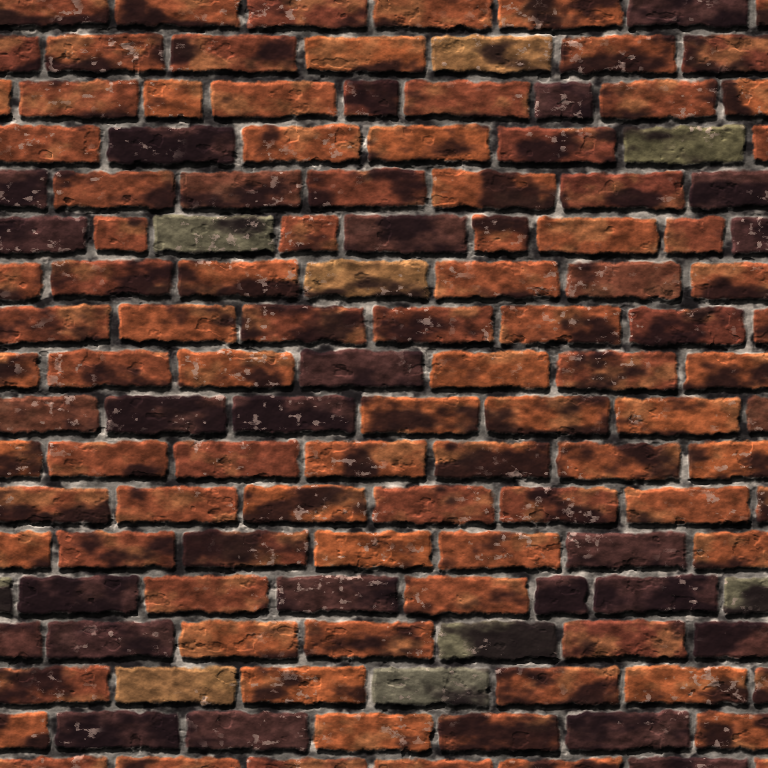
Give the GLSL for this texture, as a Shadertoy shader.

```glsl
// Weathered brick wall: 17 courses of six stretchers, with a few courses that
// alternate headers and stretchers. Each brick is a rounded box roughened by
// tiling noise, tinted by a hash of its index and lit from the upper left.

float hash(vec2 p) {
    vec3 q = fract(p.xyx * .1031);
    q += dot(q, q.yzx + 33.33);
    return fract((q.x + q.y) * q.z);
}

// Value noise that tiles over the unit square for whole-number freq
float noise(vec2 uv, vec2 freq) {
    vec2 p = uv * freq, i = floor(p), f = fract(p);
    f = f * f * (3. - 2. * f);
    vec2 a = mod(i, freq) + freq, b = mod(i + 1., freq) + freq;
    return mix(mix(hash(a), hash(vec2(b.x, a.y)), f.x),
               mix(hash(vec2(a.x, b.y)), hash(b), f.x), f.y);
}

float fbm(vec2 uv, vec2 freq) {
    float sum = 0., amp = .533;
    for (int i = 0; i < 4; i++) {
        sum += amp * noise(uv, freq);
        freq *= 2.;
        amp *= .5;
    }
    return sum;
}

// xy: offset from brick centre in course heights, z: half length, w: brick id
vec4 brickAt(vec2 uv) {
    float y = (1. - uv.y) * 17. + .32 + .1 * (noise(uv, vec2(7, 5)) - .5);
    float row = mod(floor(y), 17.);
    float x = uv.x + .014 * (noise(vec2(uv.x, (row + .5) / 17.), vec2(9, 17)) - .5);

    // Courses of stretchers, shifted about half a brick on alternate rows
    float odd = row < 2. ? 1. - row : mod(row, 2.);
    float shift = row == 13. ? .13 : .36 + .49 * odd + .12 * (hash(vec2(row, 3)) - .5);
    float u = x * 6. - shift;
    float index = mod(floor(u), 6.), along = fract(u), size = 1. / 6.;

    // Courses of alternating headers and stretchers
    bool mixedEnd = row == 13. && (x > .689 || x < .022);
    if (row == 2. || row == 5. || mixedEnd) {
        u = x * 4. - (row == 5. ? .45 : .755);
        float f = fract(u);
        bool header = f < 1. / 3.;
        index = 8. + 2. * mod(floor(u), 4.) + (header ? 0. : 1.);
        along = header ? f * 3. : f * 1.5 - .5;
        size = header ? 1. / 12. : 1. / 6.;
    }
    return vec4((along - .5) * size * 17., .5 - fract(y), size * 8.5, index + 20. * row);
}

// Signed distance to the ragged brick outline, in course heights
float brickEdge(vec2 uv, vec4 brick) {
    vec2 q = abs(brick.xy) - vec2(brick.z, .5) + vec2(.16, .18);
    float box = length(max(q, 0.)) + min(max(q.x, q.y), 0.) - .08;
    return box + .16 * (fbm(uv, vec2(55)) - .5);
}

float relief(vec2 uv) {
    float d = brickEdge(uv, brickAt(uv));
    float pits = smoothstep(.36, .26, fbm(uv, vec2(34, 50)));
    return smoothstep(.06, -.08, d) + .75 * fbm(uv, vec2(48, 64)) - .35 * pits;
}

void mainImage(out vec4 fragColor, in vec2 fragCoord) {
    vec2 uv = fragCoord / iResolution.xy;
    vec4 brick = brickAt(uv);
    float d = brickEdge(uv, brick);
    float tone = hash(vec2(brick.w, 11)), kind = hash(vec2(brick.w, 47));
    float grain = fbm(uv, vec2(70, 110));
    float patches = fbm(uv, vec2(17, 31));

    // Fired clay, with some burnt, tan and grey bricks
    vec3 clay = mix(vec3(.37, .19, .145), vec3(.54, .29, .17), tone);
    clay = mix(clay, vec3(.52, .33, .21), .8 * smoothstep(.5, .75, fbm(uv, vec2(23, 37))));
    float burnt = smoothstep(.2, .1, kind);
    clay = mix(clay, vec3(.21, .14, .14), burnt * .85);
    if (kind > .9) clay = mix(clay, vec3(.53, .40, .25), .7);
    if (kind > .94) clay = mix(vec3(.36, .34, .32), vec3(.34, .31, .22), tone);
    clay *= .5 + grain;

    // Soot patches, darker toward the lower edge, and pale salt flecks
    float soot = smoothstep(.5, .72, patches + .22 * (hash(vec2(brick.w, 83)) - .5)
                 + .1 * burnt - .12 * brick.y);
    clay = mix(clay, vec3(.09, .06, .07), soot * .8);
    float salt = smoothstep(.62, .76, fbm(uv, vec2(90, 120)))
               * smoothstep(.42, .62, fbm(uv.yx, vec2(13, 11)));
    clay = mix(clay, vec3(.62, .52, .47), salt * .65);

    // Mortar: grimy grey with pale crumbs
    float grime = fbm(uv, vec2(40, 52));
    vec3 mortar = mix(vec3(.12, .105, .105), vec3(.42, .39, .36), smoothstep(.28, .66, grime));
    mortar = mix(mortar, vec3(.64, .59, .54), .8 * smoothstep(.57, .7, fbm(uv, vec2(29, 35))));
    mortar *= .6 + .8 * grain;

    // Slope shading and the shadow under each brick
    float height = relief(uv);
    float slope = height - relief(uv + vec2(-.0012, .002));
    float shadow = relief(uv + vec2(-.0015, .0075)) - height;
    vec3 color = mix(mortar, clay, smoothstep(.035, -.035, d));
    color *= clamp(1.05 + 1.5 * slope, .35, 1.7);
    color *= 1. - .8 * smoothstep(.2, .85, shadow);
    fragColor = vec4(color, 1);
}
```
